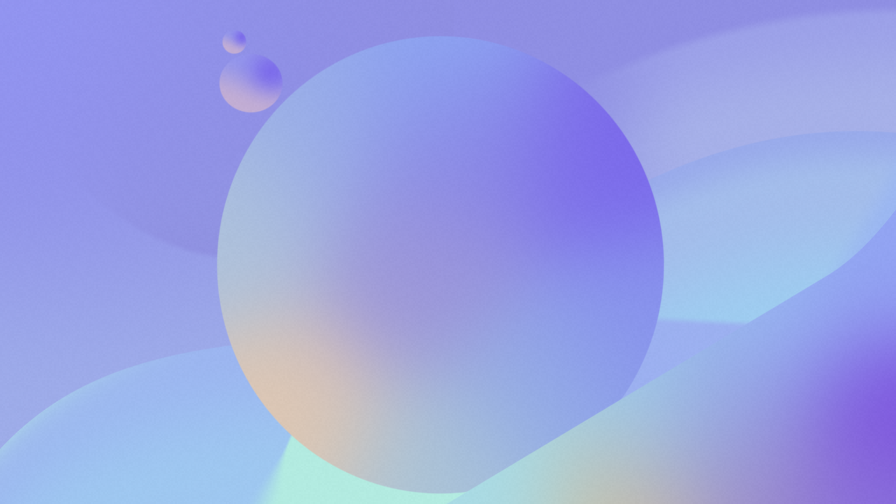
A WebGL 2 fragment shader for this background:

```glsl
#version 300 es
precision highp float;

uniform vec2 u_resolution;
out vec4 outColor;

#define ORB_CENTER vec2(0.874, 0.4745)
#define ORB_RADIUS vec2(0.4433, 0.4537)
#define ORB_BLEND 0.42
#define RIBBON_BLEND 0.17
#define GRAIN 0.012
#define VIOLET vec3(0.48, 0.41, 0.92)
#define SAND vec3(0.87, 0.78, 0.70)
#define MINT vec3(0.70, 0.92, 0.88)
#define SKY_BLUE vec3(0.62, 0.78, 0.94)

float hash(vec2 p) {
  return fract(sin(dot(p, vec2(12.9898, 78.233))) * 43758.5453);
}

// Antialiased coverage of the region where d is positive
float cover(float d) {
  float px = 1.0 / u_resolution.y;
  return smoothstep(-px, px, d);
}

// Colour with a gaussian weight; sums of these are divided by their total weight
vec4 tint(vec2 p, vec2 center, float radius, vec3 color) {
  vec2 d = (p - center) / radius;
  return vec4(color, 1.0) * exp(-dot(d, d));
}

vec3 backdrop(vec2 p) {
  vec3 color = mix(vec3(0.62, 0.68, 0.91), vec3(0.56, 0.56, 0.89), smoothstep(0.2, 0.85, p.y));
  color = mix(color, vec3(0.57, 0.58, 0.94), exp(-4.0 * dot(p - vec2(0.0, 1.0), p - vec2(0.0, 1.0))));

  // Shaded fold on the left, fading outwards
  float fold = p.y - 0.485 - 1.5 * pow(0.47 - p.x, 2.0);
  float shade = smoothstep(-0.004, 0.012, fold) * exp(-max(fold, 0.0) * 5.0);
  color = mix(color, vec3(0.55, 0.55, 0.87), 0.75 * shade * smoothstep(0.08, 0.42, p.x) * step(p.x, 0.9));

  // High wave on the right
  float high = 0.981 - 0.38 * pow(1.778 - p.x, 2.0) - p.y;
  vec3 highColor = mix(vec3(0.61, 0.63, 0.91), vec3(0.65, 0.69, 0.91), smoothstep(0.0, 0.2, high));
  color = mix(color, highColor, smoothstep(-0.012, 0.015, high) * smoothstep(1.05, 1.4, p.x));

  // Middle wave with a bluer fold at its right end
  float middle = 0.740 - 0.57 * pow(p.x - 1.70, 2.0) - p.y;
  vec3 middleColor = mix(vec3(0.60, 0.67, 0.92), vec3(0.64, 0.74, 0.92), smoothstep(0.0, 0.1, middle));
  middleColor = mix(middleColor, vec3(0.62, 0.80, 0.94), smoothstep(0.12, 0.36, middle));
  float bend = p.x - 1.655 - 0.57 * (p.y - 0.456);
  middleColor = mix(middleColor, vec3(0.60, 0.71, 0.95), 0.8 * smoothstep(-0.03, 0.04, bend));
  float right = step(0.9, p.x);
  color = mix(color, middleColor, cover(middle) * right);

  // Lilac strip behind the ribbon
  float strip = 0.37 - 0.05 * (p.x - 1.3) - p.y;
  return mix(color, vec3(0.61, 0.69, 0.94), smoothstep(-0.006, 0.012, strip) * right);
}

vec3 lowerHills(vec3 color, vec2 p) {
  float hill = 0.109 + 0.235 * (1.0 - exp(-p.x / 0.22)) - p.y;
  vec3 hillColor = mix(vec3(0.61, 0.71, 0.94), SKY_BLUE, smoothstep(0.0, 0.26, hill));
  float rim = exp(-max(hill, 0.0) * 30.0) * (1.0 - smoothstep(0.0, 0.45, p.x));
  hillColor = mix(hillColor, vec3(0.67, 0.83, 0.91), 0.7 * rim);
  float left = step(p.x, 0.9);
  color = mix(color, hillColor, cover(hill) * left);

  // Mint slope below the orb, softer towards the bottom
  float slope = p.x - 0.521 - 0.42 * p.y;
  float blur = mix(0.035, 0.004, smoothstep(0.0, 0.12, p.y));
  return mix(color, MINT, smoothstep(-blur, blur, slope) * step(p.y, 0.25) * step(p.x, 1.1));
}

vec3 orbColor(vec2 q) {
  vec4 sum = tint(q, vec2(0.0, 0.98), ORB_BLEND, vec3(0.55, 0.65, 0.95));
  sum += tint(q, vec2(0.72, 0.50), ORB_BLEND, VIOLET);
  sum += tint(q, vec2(0.12, 0.50), ORB_BLEND, vec3(0.54, 0.53, 0.90));
  sum += tint(q, vec2(-0.60, 0.65), ORB_BLEND, vec3(0.60, 0.68, 0.91));
  sum += tint(q, vec2(-0.95, 0.15), ORB_BLEND, vec3(0.68, 0.76, 0.86));
  sum += tint(q, vec2(-0.10, -0.05), ORB_BLEND, vec3(0.61, 0.59, 0.85));
  sum += tint(q, vec2(-0.70, -0.65), ORB_BLEND, SAND);
  sum += tint(q, vec2(0.0, -0.95), ORB_BLEND, vec3(0.67, 0.77, 0.84));
  sum += tint(q, vec2(0.50, -0.60), ORB_BLEND, vec3(0.58, 0.68, 0.90));
  sum += tint(q, vec2(0.88, -0.30), ORB_BLEND, vec3(0.53, 0.57, 0.93));
  return sum.rgb / sum.a;
}

vec3 droplet(vec3 color, vec2 p, vec2 center, vec2 radius) {
  vec2 q = (p - center) / radius;
  vec3 body = mix(vec3(0.76, 0.68, 0.83), vec3(0.58, 0.59, 0.92), smoothstep(-0.8, 0.7, q.y + 0.3 * q.x));
  body = mix(body, VIOLET, 0.9 * exp(-2.2 * dot(q - vec2(0.65, 0.4), q - vec2(0.65, 0.4))));
  return mix(color, body, cover((1.0 - length(q)) * radius.y));
}

vec3 ribbonColor(vec2 p) {
  vec4 sum = tint(p, vec2(0.98, 0.03), RIBBON_BLEND, vec3(0.66, 0.86, 0.90));
  sum += tint(p, vec2(1.25, -0.02), RIBBON_BLEND, vec3(0.80, 0.74, 0.63));
  sum += tint(p, vec2(1.27, 0.20), RIBBON_BLEND, vec3(0.62, 0.81, 0.92));
  sum += tint(p, vec2(1.55, 0.36), RIBBON_BLEND, vec3(0.60, 0.73, 0.95));
  sum += tint(p, vec2(1.45, 0.18), RIBBON_BLEND, vec3(0.58, 0.64, 0.90));
  sum += tint(p, vec2(1.50, 0.03), RIBBON_BLEND, vec3(0.61, 0.54, 0.78));
  sum += tint(p, vec2(1.73, 0.19), RIBBON_BLEND, vec3(0.48, 0.30, 0.87));
  sum += tint(p, vec2(1.74, -0.02), RIBBON_BLEND, vec3(0.54, 0.44, 0.86));
  sum += tint(p, vec2(1.75, 0.48), RIBBON_BLEND, vec3(0.57, 0.64, 0.95));
  return sum.rgb / sum.a;
}

void main() {
  vec2 p = gl_FragCoord.xy / u_resolution.y;
  vec3 color = lowerHills(backdrop(p), p);
  color = droplet(color, p, vec2(0.465, 0.917), vec2(0.0235));
  color = droplet(color, p, vec2(0.498, 0.835), vec2(0.0625, 0.058));

  vec2 q = (p - ORB_CENTER) / ORB_RADIUS;
  color = mix(color, orbColor(q), cover((1.0 - length(q)) * ORB_RADIUS.y));

  // Foreground ribbon sweeping up to the right
  float ribbon = 0.003 + 0.6 * (p.x - 0.891) + 2.6 * pow(max(p.x - 1.64, 0.0), 2.0) - p.y;
  color = mix(color, ribbonColor(p), cover(ribbon));

  color += GRAIN * (hash(floor(p * 288.0)) - 0.5);
  outColor = vec4(color, 1.0);
}
```
